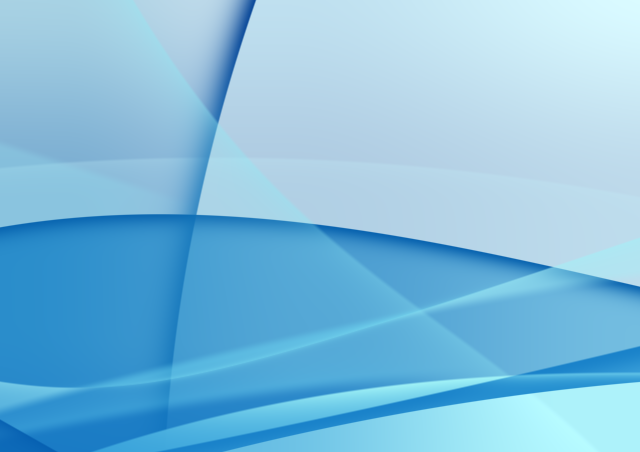
Write a Shadertoy shader that draws this background.

```glsl
// Abstract blue backdrop of overlapping glassy curves, soft shadows and light ribbons.

// Coverage of the side where d is positive, with edge softness w.
float side(float d, float w) { return smoothstep(-w, w, d); }

// One-sided falloff: full at the edge, fading over length w where d is positive.
float fade(float d, float w) { return exp(-max(d, 0.0) / w); }

void mainImage(out vec4 fragColor, in vec2 fragCoord) {
    vec2 uv = fragCoord / iResolution.xy;
    float x = uv.x, y = uv.y, e = 1.0 - x;
    float aa = 0.8 / iResolution.y;

    // Signed distances to the main curves; positive lies below or to the left.
    float leftOfBlade = 0.258 + 0.039 * y + 0.103 * y * y - x;
    float a = x - 0.25;
    float underArch = 0.526 - a * a * (0.42 - 0.18 * a) - y;
    float t = x - 0.208;
    float underSweep = 1.0 - t * (2.387 - t * (2.77 - 1.9 * t)) - y;
    float underVeil = 0.651 - 0.2 * (x - 0.34) * (x - 0.34) - y;
    float bladeLeft = side(leftOfBlade, aa);
    float body = side(underArch, aa);

    // Pale sky on either side of the blade.
    float lift = smoothstep(0.55, 1.05, y);
    vec3 skyRight = mix(vec3(0.68, 0.79, 0.88), vec3(0.75, 0.88, 0.94), lift);
    skyRight += vec3(0.11, 0.11, 0.07) * smoothstep(0.45, 1.05, x) * (0.55 + 0.45 * lift);
    vec3 skyLeft = mix(vec3(0.47, 0.66, 0.81), vec3(0.67, 0.82, 0.89), lift);
    skyLeft += vec3(0.08, 0.04, 0.03) * smoothstep(0.1, 0.35, x);
    vec3 col = mix(skyRight, skyLeft, bladeLeft);

    // Thin veils across the sky.
    float veil = side(underVeil, 0.004);
    col = mix(col, vec3(0.76, 0.93, 0.97), veil * (0.16 + 0.14 * fade(underVeil, 0.03)));
    float underSlope = 0.683 - 0.45 * x - y;
    float slope = side(underSlope, 0.012) * (1.0 - smoothstep(0.15, 0.36, x));
    col = mix(col, vec3(0.58, 0.86, 0.93), 0.35 * slope);

    // Deep body beneath the arch, with the shadow cast by its rim.
    vec3 deep = mix(vec3(0.15, 0.54, 0.79), vec3(0.30, 0.62, 0.82), smoothstep(0.0, 0.5, x));
    deep = mix(deep, vec3(0.45, 0.74, 0.88), smoothstep(0.5, 1.0, x));
    deep = mix(vec3(0.12, 0.49, 0.78), deep, smoothstep(-0.05, 0.3, y + 0.15 * x));
    float rim = exp(-pow(max(underArch, 0.0) / 0.026, 1.5));
    deep = mix(deep, vec3(0.0, 0.36, 0.67), 0.9 * rim);
    col = mix(col, deep, body);

    // Shadow along the blade.
    float bladeShade = exp(-pow(max(leftOfBlade, 0.0) / 0.027, 1.4)) * bladeLeft;
    vec3 shadeColor = mix(vec3(0.03, 0.42, 0.71), vec3(0.0, 0.25, 0.58), smoothstep(0.5, 1.0, y));
    col = mix(col, shadeColor, bladeShade * (0.72 + 0.23 * smoothstep(0.6, 1.0, y)));

    // Diagonal sweep of light.
    float glow = 0.1 + 0.14 * fade(underSweep, 0.3) + 0.2 * fade(underSweep, 0.045);
    glow *= mix(1.0, 0.75, body) * (1.0 - 0.5 * bladeLeft * smoothstep(0.0, 0.3, underSweep));
    col = mix(col, vec3(0.56, 0.92, 0.96), glow * side(underSweep, 0.007));

    // Twisted ribbon between a fine curve and a soft one.
    float fine = 0.142 + 0.5 * (sqrt((x - 0.12) * (x - 0.12) + 0.0625) - 0.25) - y;
    float soft = 0.09 + 0.4 * x - 0.1 * x * x - y;
    float leftFold = side(soft, 0.012) * side(-fine, aa * 1.5);
    float rightFold = side(fine, aa * 1.5) * side(-soft, 0.014);
    col = mix(col, vec3(0.42, 0.83, 0.94), leftFold * (0.2 + 0.35 * fade(soft, 0.05)));
    col = mix(col, vec3(0.64, 0.94, 0.97), rightFold * (0.38 + 0.25 * fade(fine, 0.03)));
    float strand = exp(-abs(fine) / 0.006) * smoothstep(0.05, 0.3, x) * (1.0 - smoothstep(0.6, 0.85, x));
    col = mix(col, vec3(0.48, 0.87, 0.95), 0.5 * strand);

    // Soft lower fold and the dark stripe below it.
    float stripe = 0.03 + 0.3 * x - 0.14 * x * x - y;
    float foldFade = 1.0 - smoothstep(0.45, 0.8, x);
    float fold = side(fine, 0.006) * fade(-stripe, 0.05) * side(-stripe, 0.015);
    col = mix(col, vec3(0.35, 0.78, 0.93), 0.4 * fold * foldFade);
    col = mix(col, vec3(0.07, 0.46, 0.76), 0.55 * side(stripe, 0.02) * foldFade);

    // Bright ribbon rising from the bottom.
    float ribbon = 0.175 - 0.25 * pow(e, 2.3) - y;
    float shine = smoothstep(0.1, 0.65, x) * fade(ribbon, 0.06);
    vec3 ribbonColor = mix(vec3(0.22, 0.64, 0.86), vec3(0.66, 0.98, 0.98), shine);
    col = mix(col, ribbonColor, side(ribbon, 0.003) * 0.92);

    // Dark blue blade, split by the ribbon, over the cyan corner.
    float bandTop = 0.234 - 0.34 * e + 0.04 * e * e - y;
    float bandLow = 0.155 - 0.12 * e - 0.18 * e * e - y;
    vec3 band = mix(vec3(0.10, 0.51, 0.79), vec3(0.22, 0.62, 0.85), smoothstep(0.0, 0.07, bandTop));
    vec3 lit = mix(vec3(0.13, 0.55, 0.81), vec3(0.42, 0.80, 0.92), fade(ribbon, 0.012));
    band = mix(band, lit, side(ribbon, aa * 2.0) * smoothstep(0.65, 0.85, x));
    col = mix(col, band, side(bandTop, aa * 1.5));
    vec3 corner = mix(vec3(0.40, 0.74, 0.89), vec3(0.68, 0.95, 0.98), smoothstep(0.35, 0.9, x));
    corner += 0.04 * side(underSweep, 0.01) * fade(underSweep, 0.1);
    col = mix(col, corner, side(bandLow, aa));

    // Dark wedge in the lower left.
    float wedge = 0.072 - 0.8 * x - y;
    col = mix(col, vec3(0.02, 0.37, 0.69), side(wedge, aa * 1.5) * (0.55 + 0.4 * fade(wedge, 0.03)));

    fragColor = vec4(clamp(col, 0.0, 1.0), 1.0);
}
```
